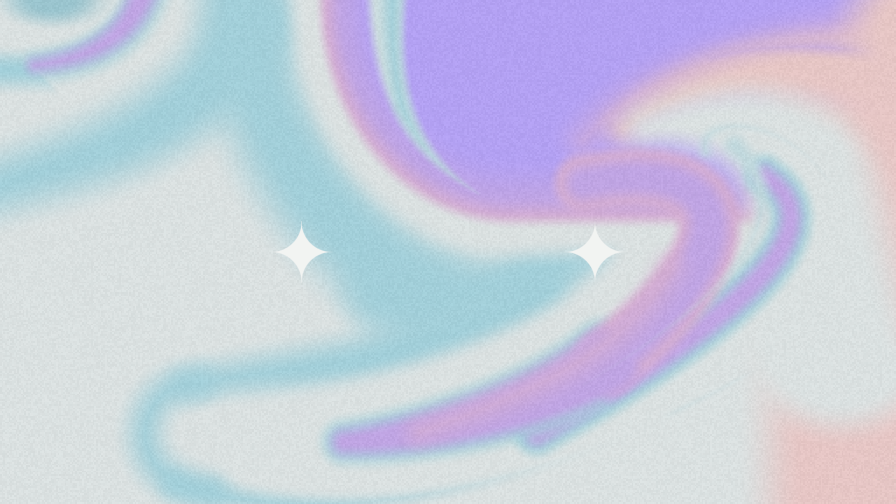
Give the GLSL for this background, as a WebGL 2 fragment shader.

```glsl
#version 300 es
precision highp float;
// Soft marbled swirl of mist, teal, violet and peach with two small sparkles.
// Tapered Bezier strokes and one bowl-shaped fill are painted in order with
// blurred edges, then covered with fine grain.
uniform vec2 u_resolution;
out vec4 fragColor;

const vec3 MIST = vec3(.855, .88, .88);
const vec3 TEAL = vec3(.635, .81, .85);
const vec3 VIOLET = vec3(.70, .63, .95);
const vec3 LILAC = vec3(.75, .645, .89);
const vec3 PINK = vec3(.83, .68, .82);
const vec3 PEACH = vec3(.90, .775, .77);

// Signed distance to a cubic Bezier whose radius runs from r0 to r1.
float stroke(vec2 p, vec2 a, vec2 b, vec2 c, vec2 d, float r0, float r1) {
  const int STEPS = 16;
  float best = 1e3;
  vec2 prev = a;
  for (int i = 1; i <= STEPS; i++) {
    float t = float(i) / float(STEPS), s = 1. - t;
    vec2 next = s*s*s*a + 3.*s*s*t*b + 3.*s*t*t*c + t*t*t*d;
    vec2 e = next - prev, w = p - prev;
    float h = clamp(dot(w, e) / dot(e, e), 0., 1.);
    float along = (float(i - 1) + h) / float(STEPS);
    best = min(best, length(w - e * h) - mix(r0, r1, along));
    prev = next;
  }
  return best;
}

void paint(inout vec3 col, vec3 ink, float d, float soft) {
  col = mix(col, ink, 1. - smoothstep(-soft, soft, d));
}

float hash(vec2 p) {
  vec3 q = fract(p.xyx * .1031);
  q += dot(q, q.yzx + 33.33);
  return fract((q.x + q.y) * q.z);
}

// Four-pointed sparkle: a square with a disc cut from each corner.
float sparkle(vec2 p, float size) {
  p = abs(p);
  return max(size - length(p - size), max(p.x, p.y) - size);
}

void main() {
  // Canvas is 7.68 by 4.32 units, y runs down from the top.
  float unit = 4.32 / u_resolution.y;
  vec2 p = vec2(gl_FragCoord.x, u_resolution.y - gl_FragCoord.y) * unit;
  vec3 col = MIST;

  // Teal currents
  paint(col, TEAL, stroke(p, vec2(-.3, 1.68), vec2(.7, 1.35), vec2(1.6, 1.2), vec2(2.2, .2), .2, .35), .24);
  paint(col, TEAL, stroke(p, vec2(2.05, -.3), vec2(2.1, 1.), vec2(2.6, 1.8), vec2(3.6, 2.5), .33, .4), .28);
  paint(col, TEAL, stroke(p, vec2(5.15, 2.12), vec2(4.5, 2.45), vec2(3.7, 2.6), vec2(3.3, 2.5), .2, .3), .25);
  paint(col, TEAL, stroke(p, vec2(4.6, 2.5), vec2(3.6, 3.2), vec2(2.6, 3.1), vec2(1.6, 3.3), .28, .1), .18);
  paint(col, TEAL, stroke(p, vec2(1.7, 3.28), vec2(1.1, 3.3), vec2(1.05, 4.15), vec2(1.8, 4.2), .12, .12), .18);
  paint(col, TEAL, stroke(p, vec2(1.5, 4.15), vec2(2.4, 4.45), vec2(4.2, 4.5), vec2(6.6, 3.1), .1, -.08), .12);

  // Mist wrapped around the tongue
  paint(col, MIST, stroke(p, vec2(5.5, 2.05), vec2(5.5, 2.8), vec2(3.4, 3.5), vec2(1.9, 3.72), .2, .22), .13);
  paint(col, MIST, stroke(p, vec2(1.95, 3.8), vec2(2.6, 4.2), vec2(4., 4.1), vec2(5.6, 3.6), .2, .15), .12);

  // Violet bowl with a pink rim and a mist border
  vec2 q = vec2(min(p.x - 4.4, 0.), p.y) / vec2(1.65, 1.9);
  float bowl = (length(q) - 1.) * 1.75;
  paint(col, MIST, bowl - .25, .13);
  paint(col, PINK, bowl, .07);
  paint(col, LILAC, bowl + .1, .1);
  paint(col, VIOLET, bowl + .32, .2);

  // Thin teal sliver inside the bowl
  float sliver = stroke(p, vec2(3.32, -.2), vec2(3.25, .9), vec2(3.6, 1.35), vec2(4.1, 1.66), .16, -.03);
  paint(col, mix(MIST, TEAL, .25), sliver, .06);
  paint(col, TEAL, max(sliver + .03, 3.3 + .12 * p.y * p.y - p.x), .09);

  // Peach flow on the right
  paint(col, PINK, stroke(p, vec2(8., .2), vec2(6.8, .35), vec2(5.6, .5), vec2(5., 1.2), .1, .02), .28);
  paint(col, PEACH, max(6.6 - p.x, .75 - p.y), .3);
  paint(col, PEACH, stroke(p, vec2(8., .75), vec2(7., .5), vec2(6., .6), vec2(5.35, 1.1), .38, .1), .2);
  paint(col, LILAC, stroke(p, vec2(8., .52), vec2(7.5, .45), vec2(6.8, .3), vec2(6.1, .5), .06, -.03), .1);
  paint(col, MIST, stroke(p, vec2(5.55, 1.1), vec2(6.6, .9), vec2(7.3, 1.4), vec2(7.2, 2.8), .13, .85), .2);
  paint(col, PEACH, stroke(p, vec2(7.9, .3), vec2(7.8, 1.), vec2(7.9, 2.), vec2(7.9, 2.8), .6, .1), .28);
  paint(col, mix(MIST, TEAL, .5), stroke(p, vec2(6.05, 1.3), vec2(5.95, 1.), vec2(6.7, .95), vec2(7.1, 1.55), .03, -.05), .08);

  // Outer lobe, then the violet tongue with its pink core
  float lobe = stroke(p, vec2(6.55, 1.5), vec2(7.15, 1.9), vec2(6.6, 2.6), vec2(4.6, 3.7), .09, .12);
  paint(col, TEAL, lobe - .07, .08);
  paint(col, LILAC, lobe + .01, .08);
  float bend = stroke(p, vec2(5., 1.57), vec2(6.4, 1.3), vec2(6.4, 2.2), vec2(5.2, 3.1), .24, .28);
  float tip = stroke(p, vec2(5.2, 3.1), vec2(4.6, 3.5), vec2(3.6, 3.75), vec2(2.95, 3.79), .28, .1);
  paint(col, TEAL, max(tip - .07, p.x - 5.2), .1);
  paint(col, PINK, bend, .07);
  paint(col, LILAC, min(bend + .1, tip), .09);
  paint(col, PINK, stroke(p, vec2(5.75, 2.3), vec2(5.4, 3.), vec2(4.5, 3.4), vec2(3.6, 3.7), .06, .05), .2);
  paint(col, mix(MIST, TEAL, .45), stroke(p, vec2(6.3, 1.25), vec2(6.75, 1.7), vec2(6.65, 2.3), vec2(5., 3.3), .08, -.06), .08);

  // Curl in the top left corner
  float curl = stroke(p, vec2(.3, .56), vec2(.8, .5), vec2(1.15, .3), vec2(1.25, -.15), .05, .12);
  paint(col, TEAL, min(curl - .07, max(abs(p.y - .6) - .12, p.x - .4)), .12);
  paint(col, LILAC, curl, .09);
  paint(col, MIST, stroke(p, vec2(-.1, .32), vec2(.5, .45), vec2(1., .2), vec2(1.05, -.2), .06, .03), .08);
  paint(col, TEAL * .95, length((p - vec2(.45, 0.)) * vec2(.5, 1.)) - .18, .1);

  // Grain, then the pair of sparkles
  col += (hash(floor(p * 66.667)) - .5) * .04;
  for (int i = 0; i < 2; i++) {
    vec2 centre = vec2(2.585 + 2.515 * float(i), 2.16);
    paint(col, vec3(.95, .955, .95), sparkle(p - centre, .26), unit * .8);
  }
  fragColor = vec4(col, 1.);
}
```
